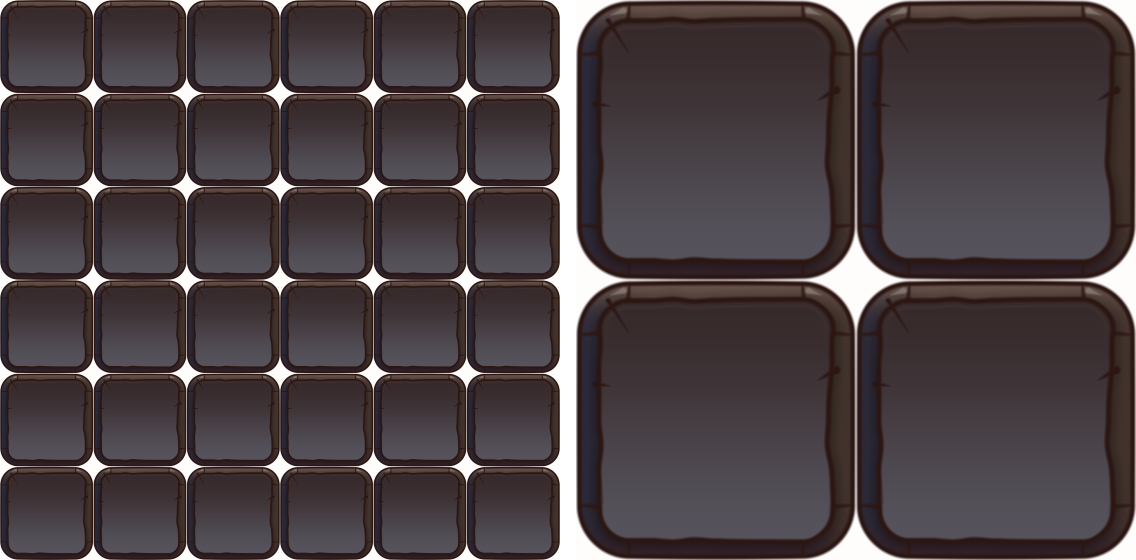
Left, the full canvas; right, a detail of the centre.
Give the GLSL for this pattern, as a three.js fragment shader.

```glsl
// Six by six dark stone tiles, each a vertical gradient face in a beveled frame.
// Rounded box distances give the rim and face; tapered segments give joints and cracks.
// Every cell is identical and fract() repeats it, so the canvas wraps without a seam.
#define TILES 6.0
#define SOFT 0.007
#define RIM_RADIUS 0.185
#define RIM_LINE 0.017
#define FACE_RADIUS 0.105
#define FACE_LINE 0.017
#define WOBBLE 0.004
#define GAP_COLOR vec3(1.0, 0.99, 0.99)
#define LINE_COLOR vec3(0.17, 0.085, 0.07)
#define GLINT_COLOR vec3(0.56, 0.51, 0.49)
#define FACE_TOP vec3(0.215, 0.165, 0.17)
#define FACE_BOTTOM vec3(0.335, 0.325, 0.36)

varying vec2 vUv;

float hash(float n) {
  n = fract(n * 0.1031);
  n *= n + 33.33;
  return fract(n * (n + n));
}

// Smooth value noise along a line, from -1 to 1
float noise(float x) {
  float i = floor(x);
  float f = fract(x);
  return mix(hash(i), hash(i + 1.0), f * f * (3.0 - 2.0 * f)) * 2.0 - 1.0;
}

float roundedBox(vec2 p, vec2 halfSize, float radius) {
  vec2 q = abs(p) - halfSize + radius;
  return length(max(q, 0.0)) + min(max(q.x, q.y), 0.0) - radius;
}

// Segment that narrows from its start to a point at its end
float taper(vec2 p, vec2 a, vec2 b, float width) {
  vec2 ab = b - a;
  float t = clamp(dot(p - a, ab) / dot(ab, ab), 0.0, 1.0);
  return length(p - a - ab * t) - width * (1.0 - t);
}

float fill(float d) {
  return 1.0 - smoothstep(-SOFT, SOFT, d);
}

// Frame colour, blended between four differently lit sides
vec3 frameColor(vec2 p) {
  vec4 w = pow(max(vec4(p.y, p.x, -p.y, -p.x), 0.0) * 2.0, vec4(7.0));
  vec3 sum = w.x * vec3(0.37, 0.295, 0.265) + w.y * vec3(0.24, 0.185, 0.16)
           + w.z * vec3(0.18, 0.12, 0.145) + w.w * vec3(0.16, 0.15, 0.205);
  return sum / max(w.x + w.y + w.z + w.w, 0.00001);
}

// Uneven inner edge of the frame, bulging inward on the right
float faceDistance(vec2 p) {
  float bulge = 0.018 * smoothstep(0.32, 0.0, abs(p.y)) * smoothstep(0.2, 0.4, p.x);
  float ripple = WOBBLE * (noise(p.x * 13.0 + 40.0) + noise(p.y * 11.0 + 71.0));
  return roundedBox(p - vec2(0.0, -0.004), vec2(0.418, 0.428), FACE_RADIUS) + bulge + ripple;
}

float cracks(vec2 p) {
  float d = taper(p, vec2(-0.385, 0.427), vec2(-0.312, 0.312), 0.008);
  d = min(d, taper(p, vec2(-0.43, 0.128), vec2(-0.38, 0.122), 0.011));
  d = min(d, taper(p, vec2(0.43, 0.178), vec2(0.365, 0.143), 0.014));
  return min(d, taper(p, vec2(-0.42, -0.16), vec2(-0.405, -0.3), 0.009));
}

void main() {
  vec2 p = fract(vUv * TILES) - 0.5;
  vec2 a = abs(p);

  // Sides bow outward slightly so neighbours nearly touch at mid edge
  vec2 halfSize = vec2(0.4975, 0.4985) - vec2(0.008, 0.03) * a.yx * a.yx;
  float rim = roundedBox(p, halfSize, RIM_RADIUS);
  float face = faceDistance(p);

  // Frame, darker toward its inner edge
  vec3 color = frameColor(p) * mix(0.82, 1.06, smoothstep(0.0, 0.05, face));

  // Joints between frame pieces, mirrored to all four sides
  float joint = min(taper(a, vec2(0.315, 0.42), vec2(0.305, 0.52), 0.009),
                    taper(a, vec2(0.42, 0.31), vec2(0.52, 0.3), 0.009));
  color = mix(color, LINE_COLOR, 0.85 * fill(joint));

  // Glints beside the upper joints
  float glint = taper(vec2(a.x, p.y), vec2(0.33, 0.462), vec2(0.375, 0.447), 0.011);
  color = mix(color, GLINT_COLOR, 0.75 * fill(glint));

  // Face gradient with a faint warm lip under its upper edge
  vec3 faceColor = mix(FACE_BOTTOM, FACE_TOP, smoothstep(-0.46, 0.42, p.y));
  float lip = fill(abs(face + 0.024) - 0.003) * smoothstep(0.25, 0.42, p.y);
  faceColor = mix(faceColor, vec3(0.31, 0.22, 0.2), 0.5 * lip);
  color = mix(color, faceColor, fill(face));

  // Dark contours and cracks
  float contour = min(abs(face) - FACE_LINE * 0.5, abs(rim + RIM_LINE * 0.5) - RIM_LINE * 0.5);
  color = mix(color, LINE_COLOR, fill(min(contour, cracks(p))));

  color = mix(GAP_COLOR, color, fill(rim));
  gl_FragColor = vec4(color, 1.0);
}
```
